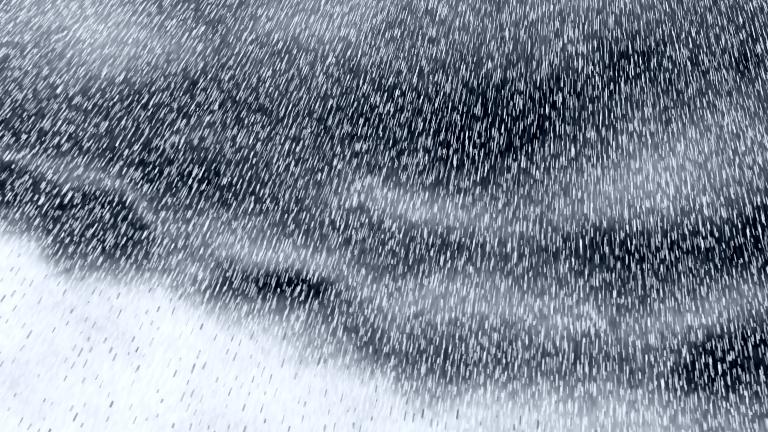
Write a Shadertoy shader that draws this texture.

```glsl
// Slanting rain fanning out in front of dark, drifting storm clouds
float hash(vec2 p) {
    vec3 q = fract(p.xyx * 0.1031);
    q += dot(q, q.yzx + 33.33);
    return fract((q.x + q.y) * q.z);
}

float noise(vec2 p) {
    vec2 i = floor(p), f = fract(p);
    f = f * f * (3.0 - 2.0 * f);
    return mix(mix(hash(i), hash(i + vec2(1, 0)), f.x),
               mix(hash(i + vec2(0, 1)), hash(i + vec2(1, 1)), f.x), f.y);
}

float fbm(vec2 p) {
    float sum = 0.0, amp = 0.5;
    for (int i = 0; i < 5; i++) {
        sum += amp * noise(p);
        p = mat2(1.6, 1.2, -1.2, 1.6) * p + 7.3;
        amp *= 0.5;
    }
    return sum;
}

// Soft elliptical puff, sheared so that it rises by slope along x
float puff(vec2 p, vec2 center, vec2 size, float slope) {
    vec2 d = p - center;
    d.y -= slope * d.x;
    d /= size;
    return exp(-dot(d, d));
}

float cloudTone(vec2 p) {
    vec2 warp = vec2(fbm(p * 4.0 + 3.0), fbm(p * 4.0 + 19.0)) - 0.48;
    vec2 w = p + warp * vec2(0.24, 0.16);
    float detail = fbm(w * vec2(4.0, 7.0) + 31.0) - 0.48;

    // Lit masses
    float tone = 0.15 + 0.42 * detail;
    tone += 0.42 * puff(w, vec2(0.15, 0.95), vec2(0.42, 0.15), -0.1);
    tone += 0.32 * puff(w, vec2(1.20, 1.03), vec2(0.70, 0.13), 0.0);
    tone += 0.46 * puff(w, vec2(0.98, 0.52), vec2(0.23, 0.075), -0.15);
    tone += 0.42 * puff(w, vec2(1.55, 0.59), vec2(0.30, 0.11), 0.15);
    tone += 0.36 * puff(w, vec2(0.22, 0.56), vec2(0.24, 0.045), -0.55);
    tone += 0.34 * puff(w, vec2(0.63, 0.42), vec2(0.20, 0.05), -0.4);
    tone += 0.34 * puff(w, vec2(1.00, 0.28), vec2(0.42, 0.09), -0.05);
    tone += 0.36 * puff(w, vec2(1.68, 0.28), vec2(0.26, 0.05), 0.1);

    // Shadowed masses
    tone -= 0.20 * puff(w, vec2(1.08, 0.75), vec2(0.40, 0.13), 0.0);
    tone -= 0.14 * puff(w, vec2(0.42, 0.79), vec2(0.26, 0.10), -0.2);
    tone -= 0.18 * puff(w, vec2(1.50, 0.42), vec2(0.50, 0.06), -0.05);

    // Pale clearing that sinks towards the right
    float edge = 0.50 - 0.42 * p.x + 0.09 * p.x * p.x;
    float clearing = smoothstep(-0.10, 0.13, edge - p.y + warp.y * 0.35);
    float pale = mix(0.93, 0.66, smoothstep(0.5, 1.7, p.x)) + 0.18 * detail;
    tone = mix(max(tone, 0.0), pale, clearing);
    tone -= 0.40 * puff(w, vec2(0.64, 0.34), vec2(0.14, 0.045), -0.1);
    tone -= 0.38 * puff(w, vec2(1.72, 0.15), vec2(0.24, 0.055), 0.1);
    return clamp(tone, 0.0, 0.96);
}

// One tapered drop per cell; columns are shifted against each other
float streaks(vec2 q, vec2 cell, float seed, float density) {
    vec2 g = q / cell + vec2(300.0 + seed * 41.0, 0.0);
    float column = floor(g.x);
    g.y += hash(vec2(column, seed * 7.0 + 2.0)) * 9.0;
    vec2 id = floor(g) + seed * 13.0;
    float pick = hash(id), size = hash(id + 57.0);
    vec2 f = (fract(g) - 0.5) * cell;
    f.x -= (hash(id + 91.0) - 0.5) * cell.x * 0.35;

    float along = abs(f.y) / (cell.y * mix(0.16, 0.46, size));
    float halfWidth = mix(0.0008, 0.0021, hash(id + 133.0));
    float blur = 0.7 / iResolution.y;
    float body = 1.0 - smoothstep(halfWidth - blur, halfWidth + blur, abs(f.x));
    float taper = 1.0 - smoothstep(0.5, 1.0, along);
    return body * taper * step(pick, density) * mix(0.45, 1.0, hash(id + 171.0));
}

void mainImage(out vec4 fragColor, in vec2 fragCoord) {
    vec2 p = fragCoord / iResolution.y;
    float tone = cloudTone(p);

    // Rain follows rays from a point high above the canvas
    vec2 ray = p - vec2(1.35, 2.4);
    vec2 fan = vec2(atan(ray.x, -ray.y) * 2.0, length(ray));

    // Fine veil of distant rain
    float veil = noise(fan * vec2(230.0, 60.0) + 400.0) - 0.5;
    tone += veil * mix(0.20, 0.06, smoothstep(0.5, 0.9, tone));

    // Dark drops against the pale sky
    float dark = streaks(fan, vec2(0.016, 0.035), 20.0, 0.45);
    tone -= 0.36 * dark * smoothstep(0.45, 0.85, tone);

    // Bright drops in layers of slightly different tilt and length
    for (int i = 0; i < 7; i++) {
        float layer = float(i);
        vec2 q = fan + vec2((layer - 3.0) * 0.022 * fan.y, 0.0);
        vec2 cell = vec2(0.0135, 0.030) * vec2(1.0 + 0.04 * layer, 1.0 + 0.13 * layer);
        float drop = streaks(q, cell, layer + 1.0, 0.62);
        tone = mix(tone, 0.95, drop * 0.82);
    }

    // Cold blue-grey tint
    vec3 color = tone + vec3(0.0, 0.042, 0.105) * (1.0 - 0.25 * tone);
    fragColor = vec4(clamp(color, 0.0, 1.0), 1.0);
}
```
